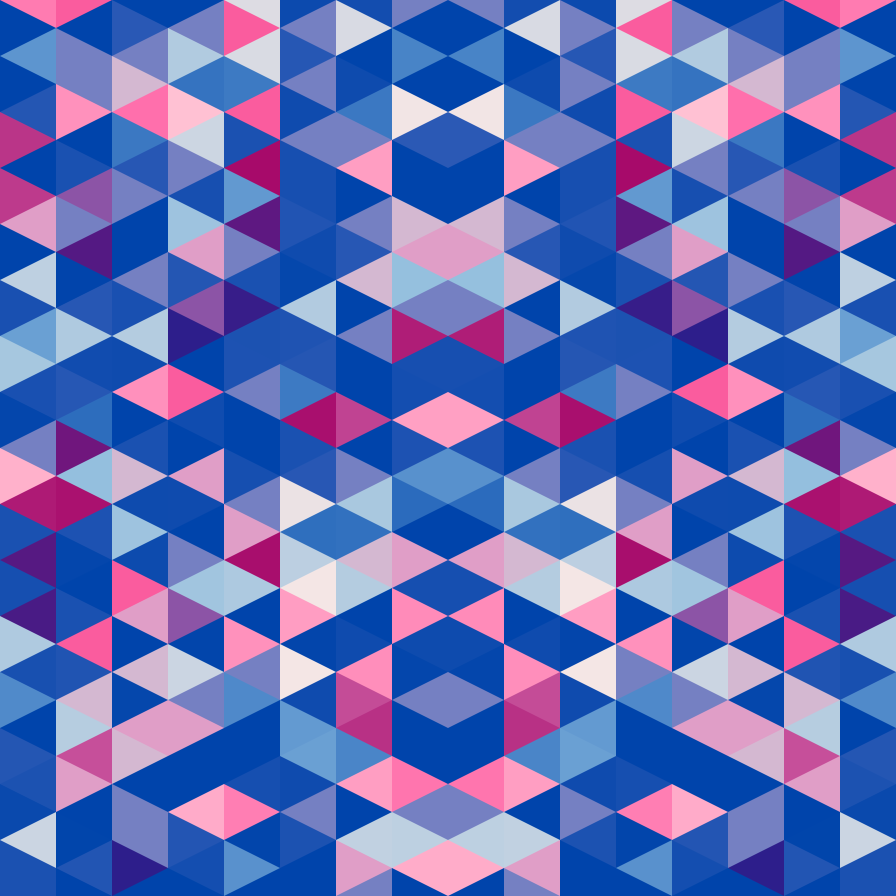
Write a WebGL 1 fragment shader that draws this pattern.

```glsl
precision highp float;
// Mirrored mosaic of flat triangles, 16 columns by 16 rows of triangle pairs.
// Vertical lines and two sets of slanted lines cut the cells; a hash of each
// cell picks a colour family and a shade within it.

uniform vec2 u_resolution;

float hash(vec2 p) {
  return fract(sin(dot(p, vec2(127.1, 311.7))) * 43758.5453);
}

// Shade between two ends of a family, or its accent for some cells.
vec3 shade(vec3 deep, vec3 light, vec3 accent, vec2 r) {
  return mix(mix(deep, light, r.x), accent, step(0.66, r.y));
}

// Colour families, weighted by their share of the cells.
vec3 familyColor(float pick, vec2 r) {
  if (pick < 0.45) {
    float lift = max(0.0, r.x * 1.6 - 0.6);
    return mix(vec3(0.0, 0.267, 0.67), vec3(0.17, 0.35, 0.71), lift);
  }
  if (pick < 0.65)
    return shade(vec3(0.17, 0.42, 0.74), vec3(0.42, 0.63, 0.83), vec3(0.46, 0.50, 0.76), r);
  if (pick < 0.79)
    return shade(vec3(0.58, 0.75, 0.87), vec3(0.98, 0.91, 0.90), vec3(0.83, 0.72, 0.82), r);
  if (pick < 0.89)
    return shade(vec3(1.0, 0.43, 0.67), vec3(1.0, 0.76, 0.83), vec3(0.88, 0.62, 0.78), r);
  if (pick < 0.955)
    return shade(vec3(0.65, 0.03, 0.41), vec3(0.78, 0.32, 0.61), vec3(0.98, 0.36, 0.62), r);
  return shade(vec3(0.16, 0.12, 0.55), vec3(0.48, 0.08, 0.48), vec3(0.55, 0.33, 0.65), r);
}

vec3 mosaic(vec2 uv) {
  // Reflect about the centre line, then number the cells between the lines.
  float x = abs(uv.x * 16.0 - 8.0);
  float y = uv.y * 16.0;
  vec2 diamond = floor(vec2(y - 0.5 * x, y + 0.5 * x));
  vec2 triangle = vec2(floor(x), diamond.x + diamond.y);

  // Some triangles share a family with the other half of their diamond.
  float shared = step(hash(diamond + 71.3), 0.25);
  float pick = mix(hash(triangle + 5.7), hash(diamond + 23.9), shared);
  vec2 r = vec2(hash(triangle + 41.2), hash(triangle + 88.6));
  return familyColor(pick, r);
}

void main() {
  // Average a 4 by 4 grid of samples to smooth the edges.
  vec3 sum = vec3(0.0);
  for (int j = 0; j < 4; j++) {
    for (int i = 0; i < 4; i++) {
      vec2 offset = (vec2(float(i), float(j)) - 1.5) / 4.0;
      sum += mosaic((gl_FragCoord.xy + offset) / u_resolution);
    }
  }
  gl_FragColor = vec4(sum / 16.0, 1.0);
}
```
